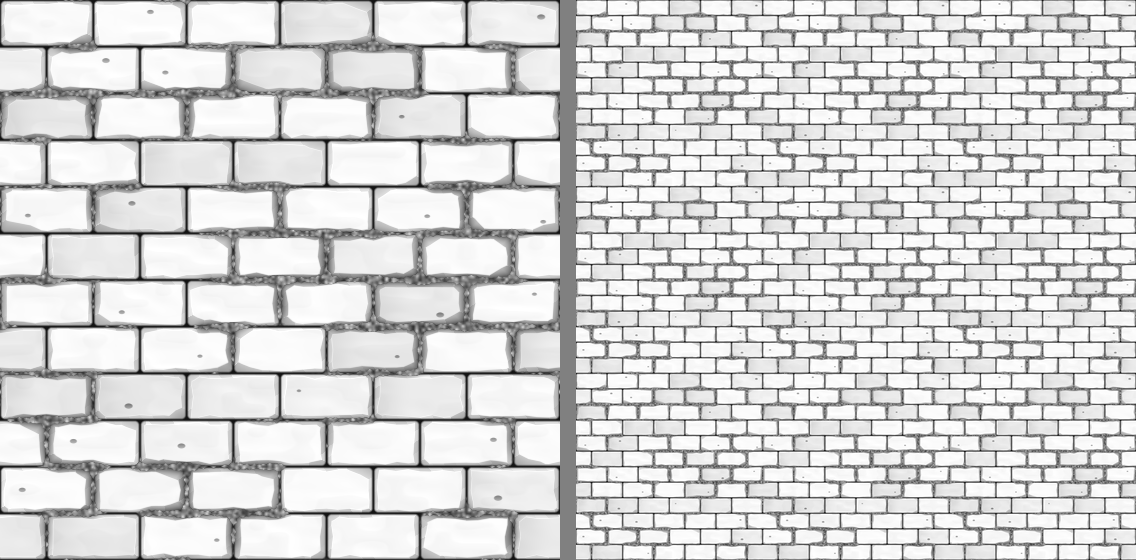
Left, the tile; right, the same tile 3 across and 3 down.
Reproduce this texture procedurally as a WebGL 2 fragment shader.

```glsl
#version 300 es
precision highp float;
uniform vec2 u_resolution;
out vec4 outColor;

float hash(vec2 p) {
  return fract(sin(dot(p, vec2(127.1, 311.7))) * 43758.5453);
}

// Value noise that wraps after a whole number of cells
float noise(vec2 p, float period) {
  vec2 i = floor(p), f = fract(p);
  f = f * f * (3.0 - 2.0 * f);
  vec2 a = mod(i, period), b = mod(i + 1.0, period);
  return mix(mix(hash(a), hash(vec2(b.x, a.y)), f.x),
             mix(hash(vec2(a.x, b.y)), hash(b), f.x), f.y);
}

// Straight-segment noise for chipped edges
float jagged(float x, float seed) {
  float i = floor(x);
  return mix(hash(vec2(i, seed)), hash(vec2(i + 1.0, seed)), fract(x));
}

// Wrapping cell distance: rounded grains of mortar
float grains(vec2 p, float period) {
  vec2 cell = floor(p);
  float nearest = 2.0;
  for (int y = -1; y <= 1; y++)
    for (int x = -1; x <= 1; x++) {
      vec2 c = cell + vec2(x, y), w = mod(c, period);
      vec2 center = c + 0.1 + 0.8 * vec2(hash(w), hash(w + 41.3));
      nearest = min(nearest, length(p - center));
    }
  return 1.0 - min(nearest, 1.0);
}

float brickDepth(vec2 q) {
  vec2 d = abs(q) - vec2(0.982, 0.482) + 0.09;
  return 0.09 - length(max(d, 0.0)) - min(max(d.x, d.y), 0.0);
}

void main() {
  // Running bond: 6 bricks across, 12 courses, one unit per course
  vec2 p = gl_FragCoord.xy / u_resolution * 12.0;
  float px = 12.0 / min(u_resolution.x, u_resolution.y);
  float row = floor(p.y);
  float x = (p.x + mod(row + 1.0, 2.0)) * 0.5;
  vec2 id = vec2(mod(floor(x), 6.0), row);
  vec2 q = vec2(fract(x) * 2.0 - 1.0, fract(p.y) - 0.5);
  float seed = hash(id + 7.0) * 90.0;
  float aged = smoothstep(0.55, 0.8, hash(id + 3.1));
  float amount = smoothstep(0.36, 0.78, noise(p + 0.37, 12.0));

  // Four jagged bevels, then four slanted corner chips
  float plateau = 1.0, bevel = 0.8;
  for (int i = 0; i < 8; i++) {
    float side = float(i), corner = step(3.5, side);
    float k = hash(vec2(side, seed));
    float angle = side * 1.5708 + corner * 0.7854;
    vec2 n = vec2(cos(angle), sin(angle));
    if (i > 3) n = normalize(sign(n) * vec2(mix(0.25, 0.9, hash(vec2(seed, side))), 1.0));
    float along = dot(q, vec2(-n.y, n.x));
    float chip = jagged(along * 4.0 + 20.0, seed + side);
    float inset = mix(0.03 + 0.07 * chip + 0.03 * abs(n.x), 0.04 + 0.22 * k * k + 0.05 * chip, corner);
    inset += 0.05 * amount;
    float d = dot(abs(n), vec2(0.982, 0.482)) - dot(q, n) - inset;
    if (d < plateau) {
      plateau = d;
      float facet = hash(vec2(floor(along * 4.0 + 20.0 + 3.0 * d), seed + side + 0.5));
      bevel = 0.85 + 0.05 * n.y - 0.03 * n.x - 0.07 * corner + 0.1 * (k - 0.5) + 0.1 * (facet - 0.5) * (1.0 - corner);
    }
  }
  bevel += 0.6 * max(plateau, -0.3);

  // Pale face with shallow dents
  vec2 dentPos = p * vec2(2.0, 4.0);
  float dents = noise(dentPos, 48.0);
  float lit = dents - noise(dentPos + vec2(0.12, 0.2), 48.0);
  float face = 0.985 - 0.065 * aged + 0.07 * lit - 0.018 * smoothstep(0.55, 0.7, dents);
  face -= aged * 0.06 * smoothstep(0.1, 1.0, -q.x);
  vec2 pit = q - (vec2(hash(id + 11.0), hash(id + 23.0)) - 0.5) * vec2(1.3, 0.55);
  float pitEdge = length(pit * vec2(0.65, 1.0)) - 0.03 - 0.03 * hash(id + 5.0);
  float pitted = step(0.7, hash(id + 31.0));
  face -= pitted * (0.34 + 2.0 * pit.y) * (1.0 - smoothstep(-0.015, 0.012, pitEdge));

  // Crumbling mortar, gathered where joints meet
  float grain = grains(p * 8.0, 96.0);
  float junction = 1.0 - smoothstep(0.0, 0.42, 0.5 - abs(abs(q.x) - 0.5));
  float level = smoothstep(0.25, 0.47, abs(q.y));
  float thickness = 0.115 * amount * (0.4 + 0.6 * junction) * mix(0.35, 1.0, level) - 0.012;
  float depth = brickDepth(q);
  float fillet = (1.0 - abs(q.x) + 0.5 - abs(q.y)) * 0.6 - 0.06;
  float gap = min(depth, fillet) - thickness - 0.07 * (grain - 0.6);
  float smoothGap = max(min(depth, fillet) - thickness, 0.0);
  bevel *= 1.0 - 0.45 * amount * exp(-9.0 * smoothGap);

  // Crisp face on shaded bevels, rounded rim, black joint
  float shade = mix(bevel, face, smoothstep(-px, px, plateau));
  shade += 0.06 * (1.0 - smoothstep(0.0, 0.02, abs(plateau)));
  shade *= mix(0.7, 1.0, smoothstep(0.0, 0.04, depth));
  shade = mix(0.08, shade, smoothstep(-px, px, depth));

  float mortar = 0.36 + 0.3 * grain * grain + 0.4 * (noise(p * 14.0, 168.0) - 0.45);
  mortar *= mix(1.0, 0.75, smoothstep(-0.025, 0.0, gap));
  float present = smoothstep(0.05, 0.25, amount);
  shade = mix(shade, mortar, present * (1.0 - smoothstep(-px, px, gap)));

  outColor = vec4(vec3(clamp(shade, 0.0, 1.0)), 1.0);
}
```
